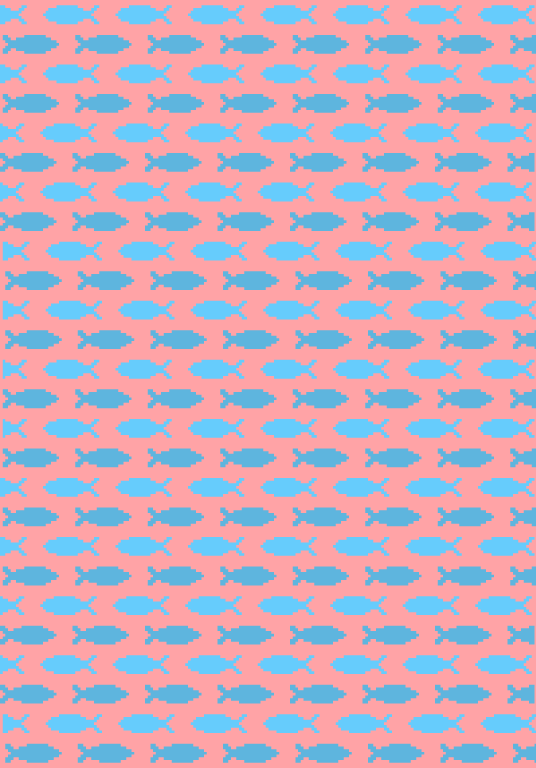
Write a Shadertoy shader that draws this pattern.

```glsl
// Rows of blocky fish on pink: light ones swim left, dark ones swim right.
// The canvas is a grid of square cells; each fish is two spans of cells per line,
// and row pairs slip sideways by one cell. Edges are smoothed by supersampling.

const float CELLS_DOWN = 286.0;          // 26 rows of 11 cells
const vec2 TILE = vec2(27.0, 11.0);      // repeat size in cells
const int SAMPLES = 4;

const vec3 PINK = vec3(1.00, 0.64, 0.65);
const vec3 LIGHT_BLUE = vec3(0.40, 0.80, 0.99);
const vec3 DARK_BLUE = vec3(0.37, 0.71, 0.87);

// 1 when first <= x <= last, counted in whole cells
float span(float x, float first, float last) {
    return step(first, x) * step(x, last);
}

// Spans are (body first, body last, tail first, tail last)
float spans(float x, vec4 s) {
    return max(span(x, s.x, s.y), span(x, s.z, s.w));
}

// Pick the spans by distance from the fish's middle line
vec4 pickLine(float d, vec4 a, vec4 b, vec4 c, vec4 e) {
    return d < 0.5 ? a : d < 1.5 ? b : d < 2.5 ? c : e;
}

// Nose on the left, slim forked tail on the right
float lightFish(float x, float d) {
    vec4 s = pickLine(d, vec4(0, 17, 0, 17), vec4(1, 16, 17, 18),
                         vec4(2, 14, 18, 19), vec4(5, 12, 19, 20));
    return spans(x, s) * step(d, 3.5);
}

// Stubby tail on the left, nose on the right
float darkFish(float x, float d) {
    vec4 s = pickLine(d, vec4(2, 20, 2, 20), vec4(1, 19, 1, 19),
                         vec4(5, 17, 0, 2), vec4(8, 15, 0, 1));
    return spans(x, s) * step(d, 3.5);
}

// Sideways slip, in cells, for each group of four rows
float rowSlip(float group) {
    return group == 1.0 ? -1.0 : group == 2.0 ? 1.0 : 0.0;
}

// Colour at p, in cells from the top left; columns is the grid width
vec3 pattern(vec2 p, float columns) {
    vec2 cell = floor(p);
    float row = floor(cell.y / TILE.y);
    float group = mod(floor(row / 4.0), 4.0);
    bool isDark = mod(row, 2.0) > 0.5;

    float start = (isDark ? 1.0 : 16.0) + rowSlip(group);
    float x = mod(cell.x - start, TILE.x);
    float d = abs(cell.y - row * TILE.y - 5.0);
    float fish = isDark ? darkFish(x, d) : lightFish(x, d);

    // Slipped rows leave one bare column at the canvas edge
    float left = group >= 2.0 ? 1.0 : 0.0;
    float right = columns - (group == 1.0 ? 2.0 : 1.0);
    fish *= span(cell.x, left, right);

    return mix(PINK, isDark ? DARK_BLUE : LIGHT_BLUE, fish);
}

void mainImage(out vec4 fragColor, in vec2 fragCoord) {
    float cellsPerPixel = CELLS_DOWN / iResolution.y;
    float columns = floor(iResolution.x * cellsPerPixel + 0.5);
    vec3 sum = vec3(0.0);

    // Average a small grid of samples over the pixel
    for (int j = 0; j < SAMPLES; j++) {
        for (int i = 0; i < SAMPLES; i++) {
            vec2 offset = (vec2(i, j) + 0.5) / float(SAMPLES) - 0.5;
            vec2 pos = fragCoord + offset;
            pos.y = iResolution.y - pos.y;
            sum += pattern(pos * cellsPerPixel, columns);
        }
    }
    fragColor = vec4(sum / float(SAMPLES * SAMPLES), 1.0);
}
```
